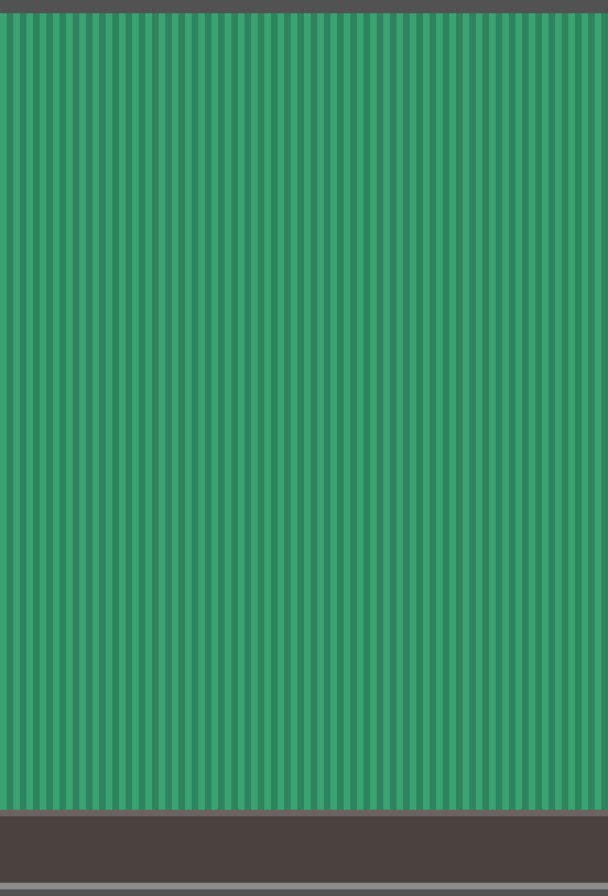
A Shadertoy shader for this pattern:

```glsl
// Green corrugated panel of narrow vertical stripes, capped by a grey rail and
// standing on a brown skirting with thin highlight and shadow lines.
// Everything sits on a grid of equal units, with edges blended over one pixel.

#define STRIPE_PAIRS 46.0
#define GRID_ROWS 135.0
#define LIGHT_SHARE 0.5
#define LIGHT_GREEN vec3(0.224, 0.643, 0.443)
#define DARK_GREEN vec3(0.180, 0.518, 0.361)
#define RAIL_GREY vec3(0.322, 0.322, 0.322)
#define EDGE_GREY vec3(0.549, 0.549, 0.549)
#define SKIRT_BROWN vec3(0.294, 0.259, 0.250)
#define SKIRT_LIP vec3(0.420, 0.388, 0.380)

// Coverage above an edge, blended across one pixel
float above(float position, float edge, float pixel) {
    return clamp((position - edge) / pixel + 0.5, 0.0, 1.0);
}

// Light and dark halves of each repeat, starting light at the left
vec3 stripes(float x, float pixel) {
    float centered = abs(fract(x - 0.5 * LIGHT_SHARE + 0.5) - 0.5);
    float dark = above(centered, 0.5 * LIGHT_SHARE, pixel);
    return mix(LIGHT_GREEN, DARK_GREEN, dark);
}

void mainImage(out vec4 fragColor, in vec2 fragCoord) {
    vec2 gridSize = vec2(STRIPE_PAIRS, GRID_ROWS);
    vec2 p = fragCoord / iResolution.xy * gridSize;
    vec2 pixel = gridSize / iResolution.xy;

    // Horizontal bands, stacked from the floor upward
    vec3 color = RAIL_GREY;
    color = mix(color, EDGE_GREY, above(p.y, 1.0, pixel.y));
    color = mix(color, SKIRT_BROWN, above(p.y, 2.0, pixel.y));
    color = mix(color, SKIRT_LIP, above(p.y, 12.0, pixel.y));
    color = mix(color, stripes(p.x, pixel.x), above(p.y, 13.0, pixel.y));
    color = mix(color, RAIL_GREY, above(p.y, GRID_ROWS - 2.0, pixel.y));

    fragColor = vec4(color, 1.0);
}
```
